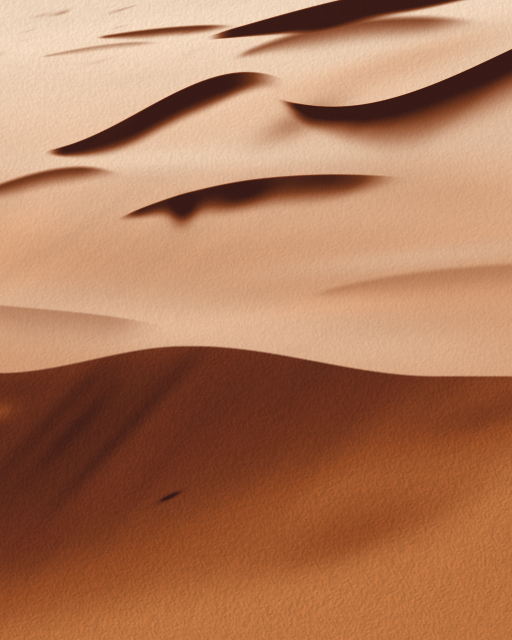
Write a WebGL 2 fragment shader that draws this texture.

```glsl
#version 300 es
precision highp float;
// Windblown desert dunes: pale ridges with soft lee shadows above a dark rust slope.
uniform vec2 u_resolution;
out vec4 fragColor;

const vec3 CREAM = vec3(0.94, 0.84, 0.74);
const vec3 PALE = vec3(0.89, 0.74, 0.62);
const vec3 TAN = vec3(0.82, 0.61, 0.46);
const vec3 OCHRE = vec3(0.74, 0.45, 0.25);
const vec3 RUST = vec3(0.59, 0.30, 0.14);
const vec3 BROWN = vec3(0.42, 0.19, 0.11);
const vec3 UMBER = vec3(0.22, 0.10, 0.085);
const float ASPECT = 0.8;
const float GRAIN_SCALE = 330.0;
const float GRAIN_FAR = 0.05;
const float GRAIN_NEAR = 0.13;
const float EDGE = 0.0022;

float hash(vec2 p) {
  vec3 h = fract(p.xyx * 0.1031);
  h += dot(h, h.yzx + 33.33);
  return fract((h.x + h.y) * h.z);
}

float noise(vec2 p) {
  vec2 i = floor(p), f = fract(p);
  f = f * f * (3.0 - 2.0 * f);
  return mix(mix(hash(i), hash(i + vec2(1, 0)), f.x),
             mix(hash(i + vec2(0, 1)), hash(i + 1.0), f.x), f.y);
}

vec2 turn(vec2 p, float a) {
  return vec2(cos(a) * p.x + sin(a) * p.y, cos(a) * p.y - sin(a) * p.x);
}

// Noise drawn out along a direction, centered on zero
float streaks(vec2 p, float angle, float along, float across) {
  vec2 q = turn(p, angle) * vec2(along, across);
  return 0.65 * noise(q + 7.0) + 0.35 * noise(q * 2.1 + 31.0) - 0.5;
}

// Cubic through four evenly spaced heights
float curve(float t, vec4 k) {
  float a = t * 3.0, b = a - 1.0, c = a - 2.0, d = a - 3.0;
  return (a * b * c * k.w - b * c * d * k.x) / 6.0 + a * d * (c * k.y - b * k.z) / 2.0;
}

// Soft tilted ellipse
float blob(vec2 p, float x, float y, float rx, float ry, float angle) {
  vec2 q = turn((p - vec2(x, y)) * vec2(ASPECT, 1), angle) / vec2(rx, ry);
  return exp(-dot(q, q));
}

// Shadow below a crest: crisp above, fading from hold to full depth
float lee(vec2 p, float x0, float x1, vec4 crest, float depth, float hold, float edge) {
  float t = (p.x - x0) / (x1 - x0);
  float d = curve(clamp(t, 0.0, 1.0), crest) - p.y;
  float h = depth * smoothstep(-0.1, 0.4, t) * (1.0 - 0.6 * smoothstep(0.6, 1.0, t)) + 0.002;
  float ends = smoothstep(0.0, 0.1, t) * smoothstep(1.0, 0.7, t);
  return smoothstep(-edge, edge, d) * (1.0 - smoothstep(hold * h, h, d)) * ends;
}

vec3 farSand(vec2 p, vec2 q) {
  vec3 c = mix(TAN, PALE, smoothstep(0.58, 0.78, p.y));
  c = mix(c, CREAM, smoothstep(0.78, 1.0, p.y + 0.08 * (0.5 - p.x)));
  // Light drifts and hollows
  c = mix(c, PALE, 0.75 * blob(p, 0.25, 0.495, 0.34, 0.045, -0.12));
  c = mix(c, PALE, 0.55 * blob(p, 0.85, 0.6, 0.25, 0.018, 0.1));
  c = mix(c, PALE, 0.45 * blob(p, 0.65, 0.47, 0.3, 0.05, -0.1));
  c = mix(c, CREAM, 0.5 * blob(p, 0.35, 0.753, 0.32, 0.02, 0.04));
  c = mix(c, TAN, 0.6 * blob(p, 0.78, 0.9, 0.2, 0.025, 0.3));
  c = mix(c, TAN, 0.7 * blob(p, 0.88, 0.7, 0.22, 0.05, 0.0));
  c *= 1.0 + 0.11 * streaks(q, 0.65, 3.0, 34.0) * blob(p, 0.12, 0.63, 0.25, 0.08, 0.2);
  c *= 1.0 + 0.07 * streaks(q, 0.12, 3.0, 22.0);

  // Faint crests and wind pocks
  float s = 0.26 * lee(p, 0.58, 1.35, vec4(0.535, 0.578, 0.592, 0.6), 0.08, 0.0, 0.006);
  s += 0.28 * lee(p, -0.15, 0.36, vec4(0.537, 0.522, 0.509, 0.484), 0.08, 0.0, 0.003);
  s += 0.65 * lee(p, -0.1, 0.26, vec4(0.685, 0.718, 0.739, 0.722), 0.037, 0.0, 0.005);
  s += 0.55 * lee(p, 0.44, 0.98, vec4(0.905, 0.957, 0.974, 0.965), 0.05, 0.0, 0.007);
  s += 0.65 * lee(p, 0.18, 0.48, vec4(0.941, 0.953, 0.96, 0.961), 0.018, 0.1, 0.003);
  s += 0.35 * lee(p, 0.07, 0.34, vec4(0.91, 0.925, 0.934, 0.933), 0.012, 0.0, 0.003);
  s += 0.32 * smoothstep(0.1, 0.32, streaks(q, 0.28, 13.0, 75.0))
     * smoothstep(0.87, 0.95, p.y) * smoothstep(0.46, 0.25, p.x);

  // Deep ridge shadows
  float soft = 0.98 + 0.24 * streaks(q, 0.7, 6.0, 28.0);
  vec4 rightCrest = vec4(0.85, 0.851, 0.939, 1.0);
  s += soft * lee(p, 0.08, 0.58, vec4(0.764, 0.814, 0.878, 0.866), 0.057, 0.35, EDGE);
  s += soft * 0.85 * lee(p, 0.53, 1.3, rightCrest, 0.12, 0.0, EDGE);
  s += 0.45 * lee(p, 0.53, 1.3, rightCrest, 0.05, 0.1, EDGE);
  s += 0.33 * blob(p, 0.59, 0.813, 0.085, 0.025, 0.45);
  s += soft * 0.88 * lee(p, 0.22, 0.82, vec4(0.655, 0.709, 0.727, 0.722), 0.06, 0.1, EDGE);
  s += 0.65 * blob(p, 0.357, 0.668, 0.02, 0.025, -0.4);
  s += 0.3 * blob(p, 0.475, 0.695, 0.04, 0.02, 0.3);
  s += 0.95 * lee(p, 0.395, 1.05, vec4(0.941, 0.99, 1.024, 1.025), 0.042, 0.7, EDGE);
  c = mix(c, mix(RUST, BROWN, 0.35), smoothstep(0.0, 0.65, s));
  return mix(c, UMBER, smoothstep(0.4, 1.0, s));
}

vec3 nearSlope(vec2 p, vec2 q, float depth) {
  float light = 0.24 + 0.74 * smoothstep(0.0, 0.4, 0.225 - p.y + 0.35 * p.x);
  light += 0.2 * smoothstep(0.16, 0.0, p.y) * (1.0 - p.x);
  light -= 0.25 * blob(p, 0.95, 0.345, 0.13, 0.03, 0.35);
  light -= 0.24 * blob(p, 0.7, 0.165, 0.14, 0.035, 0.35);
  light += 0.12 * blob(p, 0.74, 0.27, 0.22, 0.03, 0.4);
  light += 0.3 * blob(p, 0.0, 0.357, 0.03, 0.016, 0.3);
  light += 0.13 * exp(-depth * 55.0) * smoothstep(0.65, 0.3, p.x);
  // Wind furrows and a small scar
  light += streaks(q, 0.82, 3.0, 24.0) * (0.06 + 0.24 * blob(p, 0.22, 0.33, 0.24, 0.11, 0.7));
  light -= 0.55 * blob(p, 0.332, 0.224, 0.018, 0.0035, 0.45);
  vec3 c = mix(UMBER, BROWN, smoothstep(0.0, 0.35, light));
  c = mix(c, RUST, smoothstep(0.3, 0.68, light));
  return mix(c, OCHRE, smoothstep(0.62, 1.05, light));
}

void main() {
  vec2 p = gl_FragCoord.xy / u_resolution, q = p * vec2(ASPECT, 1);
  float crest = 0.417 + 0.042 * smoothstep(0.0, 0.36, p.x) - 0.047 * smoothstep(0.38, 0.85, p.x);
  float depth = crest - p.y, near = smoothstep(-EDGE, EDGE, depth);
  vec3 color = mix(farSand(p, q), nearSlope(p, q, max(depth, 0.0)), near);
  // Grain lit from the upper left
  vec2 g = turn(q, 0.5) * GRAIN_SCALE;
  float grain = noise(g) - noise(g + vec2(0.6, -0.7)) + 0.4 * noise(g * 0.5) - 0.2;
  color *= 1.0 + grain * mix(GRAIN_FAR, GRAIN_NEAR, near);
  fragColor = vec4(color, 1);
}
```
